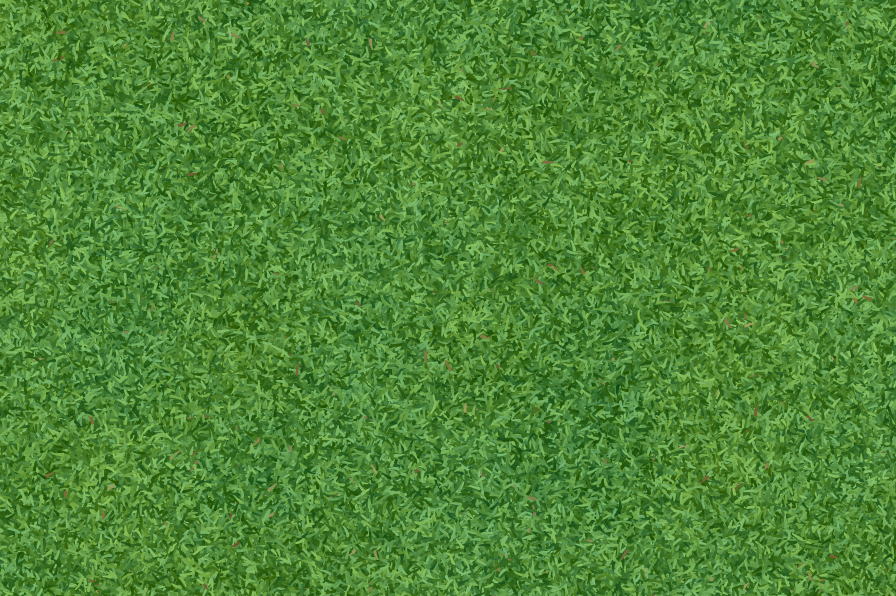
Give the GLSL for this texture, as a WebGL 1 fragment shader.

```glsl
precision highp float;
// Closely mown lawn seen from above: short tangled blades with a few dry specks.

uniform vec2 u_resolution;

vec3 hash3(vec2 p) {
  vec3 q = fract(p.xyx * vec3(0.1031, 0.1030, 0.0973));
  q += dot(q, q.yxz + 33.33);
  return fract((q.xxy + q.yzz) * q.zyx);
}

float valueNoise(vec2 p) {
  vec2 cell = floor(p);
  vec2 f = fract(p);
  f = f * f * (3.0 - 2.0 * f);
  float low = mix(hash3(cell).x, hash3(cell + vec2(1.0, 0.0)).x, f.x);
  float high = mix(hash3(cell + vec2(0.0, 1.0)).x, hash3(cell + vec2(1.0)).x, f.x);
  return mix(low, high, f.y);
}

// Dark to light green; warmth shifts towards yellow-green.
vec3 grassColor(float light, float warmth) {
  vec3 deepGreen = vec3(0.125, 0.33, 0.05);
  vec3 paleGreen = vec3(0.515, 0.75, 0.40);
  return mix(deepGreen, paleGreen, light) + warmth * vec3(0.025, 0.008, -0.05);
}

// Paints one layer of tapered, slightly bent blades, one per grid cell.
vec3 paintBlades(vec3 color, vec2 p, float layer, float pixel) {
  vec2 home = floor(p);
  for (int y = -1; y <= 1; y++) {
    for (int x = -1; x <= 1; x++) {
      vec2 cell = home + vec2(float(x), float(y));
      vec3 place = hash3(cell + layer * 37.0 + 11.0);
      vec3 look = hash3(cell + layer * 53.0 + 211.0);
      float angle = place.z * 6.2832;
      vec2 along = vec2(cos(angle), sin(angle));
      vec2 q = p - cell - place.xy;
      q = vec2(dot(q, along), dot(q, vec2(-along.y, along.x)));
      float halfLength = mix(0.38, 0.72, look.y);
      q.y += (look.z - 0.5) * 0.5 * q.x * q.x;
      float dist = length(vec2(q.x - clamp(q.x, -halfLength, halfLength), q.y));
      float width = 0.16 - 0.06 * clamp(q.x / halfLength, -1.0, 1.0);
      float cover = clamp(0.5 + (width - dist) / pixel, 0.0, 1.0);

      float light = mix(0.02, 1.0, look.x) + 0.08 * q.x;
      vec3 blade = grassColor(light, look.z * 2.0 - 1.0);
      vec3 straw = mix(vec3(0.50, 0.34, 0.22), vec3(0.66, 0.62, 0.38), look.x);
      blade = mix(blade, straw, 0.8 * step(0.995, fract(look.z * 17.0 + place.x)));
      color = mix(color, blade, cover);
    }
  }
  return color;
}

void main() {
  vec2 p = gl_FragCoord.xy / u_resolution.y;
  float density = 80.0;
  float pixel = density / u_resolution.y;

  // Shaded thatch below the blades
  vec3 color = grassColor(0.3 * valueNoise(p * 110.0), 0.0);

  // Overlapping layers, each turned so that the grids do not line up
  for (int i = 0; i < 5; i++) {
    float layer = float(i);
    float turn = 0.4 + layer * 1.1;
    mat2 rotation = mat2(cos(turn), sin(turn), -sin(turn), cos(turn));
    vec2 q = rotation * p * density + 300.0 + layer * 7.3;
    color = paintBlades(color, q, layer, pixel);
  }

  // Clumps and broad uneven patches
  float clump = valueNoise(p * 26.0 + 5.0) - 0.5;
  float patches = valueNoise(p * 3.0 + 40.0) + 0.6 * valueNoise(p * 8.0 + 70.0) - 0.8;
  color += vec3(0.38, 0.40, 0.33) * (0.09 * clump + 0.07 * patches);
  float yellowing = valueNoise(p * 5.0 + 90.0) - 0.5;
  color += yellowing * vec3(0.03, 0.01, -0.03);

  gl_FragColor = vec4(clamp(color, 0.0, 1.0), 1.0);
}
```
